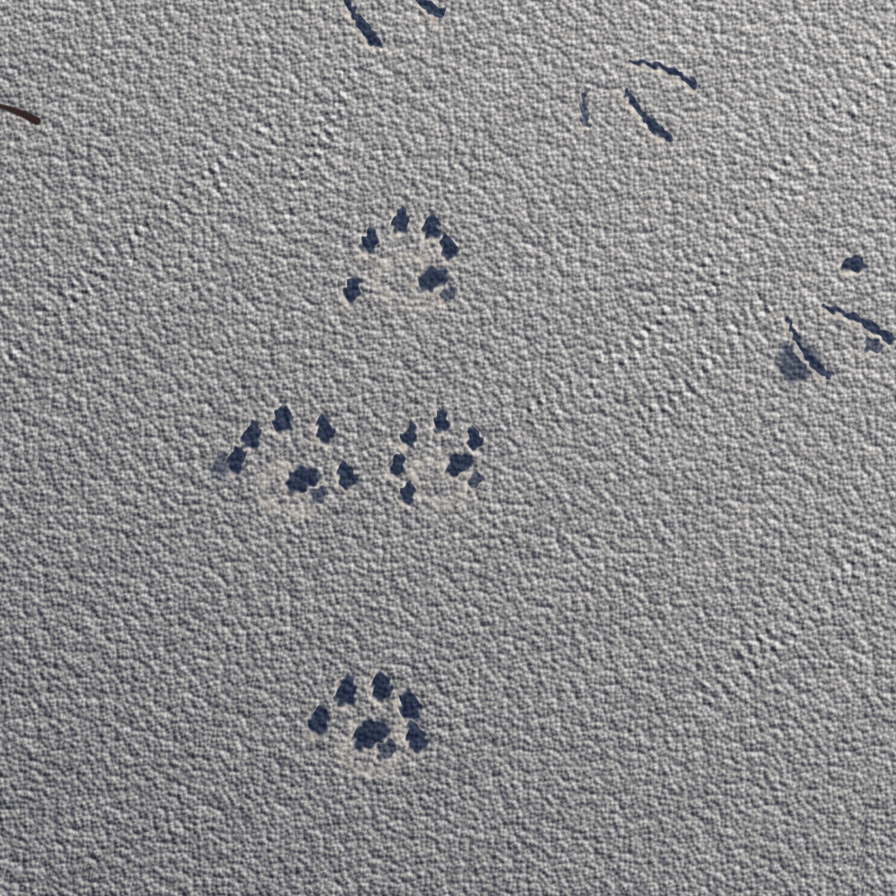
Reproduce this texture procedurally as a WebGL 1 fragment shader.

```glsl
precision highp float;
// Rippled grey sand in low sun, crossed by paw prints, bird tracks and dotted trails.
uniform vec2 u_resolution;

#define LIGHT vec2(0.62, 0.78)
#define FINE_GRAIN 185.0
#define COARSE_GRAIN 80.0
#define GRAIN_CONTRAST 0.34
#define LIGHT_STEP 0.0035
#define TRAIL_STEP 0.0135
#define RIM_SHIFT 0.006
#define TOE_SIZE vec2(0.0105, 0.0175)
#define SHADOW vec3(0.13, 0.17, 0.26)
#define RIM vec3(0.83, 0.79, 0.74)

vec2 hash2(vec2 c) {
  vec2 k = vec2(dot(c, vec2(127.1, 311.7)), dot(c, vec2(269.5, 183.3)));
  return fract(sin(k) * 43758.5);
}

// Cellular bumps: high at each grain centre, with uneven grain heights.
float grains(vec2 p) {
  vec2 cell = floor(p), f = p - cell;
  float nearest = 1.5;
  for (int y = -1; y <= 1; y++) {
    for (int x = -1; x <= 1; x++) {
      vec2 o = vec2(float(x), float(y));
      vec2 h = hash2(cell + o);
      nearest = min(nearest, length(o + h - f) + 0.35 * fract(h.x * 7.3 + h.y * 3.1));
    }
  }
  return 1.0 - nearest;
}

// x runs along the segment a-b, y across it, z is the segment length.
vec3 along(vec2 p, vec2 a, vec2 b) {
  float len = length(b - a);
  vec2 d = (b - a) / len;
  return vec3(dot(p - a, d), dot(p - a, vec2(-d.y, d.x)), len);
}

// Two staggered rows of small dimples.
float trail(vec2 p, vec2 a, vec2 b, float halfWidth) {
  vec3 q = along(p, a, b);
  float inside = smoothstep(-0.01, 0.01, q.x) * (1.0 - smoothstep(q.z - 0.01, q.z + 0.01, q.x));
  float phase = q.x / TRAIL_STEP + 0.5 * step(0.0, q.y);
  vec2 c = vec2((fract(phase) - 0.5) * TRAIL_STEP, abs(q.y) - halfWidth);
  return inside * (1.0 - smoothstep(0.0, 0.007, length(c * vec2(1.0, 0.7))));
}

float trails(vec2 p) {
  float t = trail(p, vec2(0.0, 0.605), vec2(0.32, 0.865), 0.009);
  t += trail(p, vec2(0.305, 0.735), vec2(0.398, 0.935), 0.006);
  t += trail(p, vec2(0.57, 0.52), vec2(0.745, 0.635), 0.008);
  t += trail(p, vec2(0.725, 0.61), vec2(1.0, 0.955), 0.012);
  t += trail(p, vec2(0.71, 0.52), vec2(0.86, 0.67), 0.007);
  t += trail(p, vec2(0.78, 0.215), vec2(1.02, 0.42), 0.010);
  return t;
}

// Marks are pairs: x is shadow, y is lit rim.
vec2 pit(vec2 p, vec2 centre, vec2 size, float lean) {
  vec2 q = p - centre, s = q + LIGHT * RIM_SHIFT;
  float c = cos(lean), n = sin(lean);
  mat2 turn = mat2(c, -n, n, c);
  q = turn * q;
  s = turn * s;
  q.x *= 1.0 + 0.4 * clamp(q.y / size.y, -1.0, 1.0);
  float dark = 1.0 - smoothstep(0.72, 1.08, length(q / size));
  float lit = 1.0 - smoothstep(0.7, 1.3, length(s / size));
  return vec2(dark, lit * (1.0 - dark));
}

float bowed(vec2 p, vec2 a, vec2 b, float bow, float width) {
  vec3 q = along(p, a, b);
  float t = clamp(q.x / q.z, 0.0, 1.0);
  float d = length(vec2(q.x - t * q.z, q.y - 4.0 * bow * t * (1.0 - t)));
  return 1.0 - smoothstep(-0.0015, 0.002, d - width * (0.5 + 0.6 * t));
}

vec2 stroke(vec2 p, vec2 a, vec2 b, float bow, float width) {
  float dark = bowed(p, a, b, bow, width);
  return vec2(dark, 0.8 * bowed(p + LIGHT * RIM_SHIFT, a, b, bow, width) * (1.0 - dark));
}

// Five toes fan from sweep.x to sweep.y degrees, skewed by sweep.z, round a heel.
vec2 paw(vec2 p, vec2 centre, vec2 reach, vec3 sweep, vec2 heel, float size) {
  vec2 m = pit(p, centre + heel, vec2(0.021, 0.015) * size, 0.5);
  m = max(m, 0.7 * pit(p, centre + heel + vec2(0.018, -0.018), vec2(0.012, 0.009) * size, 0.8));
  for (int i = 0; i < 5; i++) {
    float t = float(i) / 4.0;
    float a = radians(mix(sweep.x, sweep.y, t) + sweep.z * sin(3.1416 * t));
    vec2 toe = centre + mix(reach.x, reach.y, smoothstep(0.0, 0.3, t)) * vec2(cos(a), sin(a));
    m = max(m, pit(p, toe, TOE_SIZE * size, 0.35 * cos(a)));
  }
  float ring = abs(length((p - centre - vec2(0.0, -0.02)) * vec2(1.0, 1.2)) - 0.032);
  float patchy = smoothstep(0.35, 0.75, grains(p * 65.0) + 0.25);
  m.y = max(m.y, 0.6 * patchy * (1.0 - smoothstep(0.003, 0.014, ring)));
  return m;
}

void main() {
  vec2 p = gl_FragCoord.xy / u_resolution;
  vec2 lit = p + LIGHT * LIGHT_STEP;

  // Sand relief, lit from the upper right.
  float relief = grains(p * FINE_GRAIN) - grains(lit * FINE_GRAIN);
  relief += 1.1 * (grains(p * COARSE_GRAIN) - grains(lit * COARSE_GRAIN));
  relief += 0.7 * (trails(lit) - trails(p));
  float ripples = sin(dot(p, vec2(-38.0, 47.0)) + 1.5 * sin(p.x * 9.0)) * sin(p.x * 13.0 + p.y * 8.0);
  float tone = 0.555 + 0.07 * (p.x - 0.5) + 0.10 * (p.y - 0.5) + 0.012 * ripples;
  tone += GRAIN_CONTRAST * relief + 0.06 * (hash2(floor(p * 420.0)).x - 0.5);
  tone = clamp(tone, 0.18, 0.92);
  vec3 color = tone * mix(vec3(0.95, 0.98, 1.12), vec3(1.01, 1.0, 0.99), smoothstep(0.2, 0.6, tone));

  // Paw prints with crumbled edges.
  vec2 w = p + 0.0018 * vec2(sin(p.y * 430.0 + 2.0 * sin(p.x * 310.0)), sin(p.x * 390.0 + p.y * 170.0));
  vec2 m = paw(w, vec2(0.456, 0.707), vec2(0.069, 0.048), vec3(205.0, 22.0, -13.0), vec2(0.026, -0.017), 0.9);
  m = max(m, paw(w, vec2(0.326, 0.473), vec2(0.063, 0.061), vec3(166.0, -2.0, 18.0), vec2(0.011, -0.007), 1.0));
  m = max(m, paw(w, vec2(0.492, 0.482), vec2(0.048), vec3(220.0, 38.0, 8.0), vec2(0.02, 0.001), 0.82));
  m = max(m, paw(w, vec2(0.414, 0.186), vec2(0.058, 0.051), vec3(169.0, -9.0, -4.0), vec2(-0.001, -0.004), 1.1));

  // Bird tracks and their pits.
  m = max(m, stroke(w, vec2(0.388, 1.0), vec2(0.421, 0.953), -0.003, 0.006));
  m = max(m, stroke(w, vec2(0.468, 1.0), vec2(0.490, 0.986), 0.0, 0.006));
  m = max(m, stroke(w, vec2(0.703, 0.931), vec2(0.776, 0.904), 0.007, 0.0035));
  m = max(m, stroke(w, vec2(0.699, 0.898), vec2(0.745, 0.848), -0.004, 0.005));
  m = max(m, 0.7 * stroke(w, vec2(0.655, 0.902), vec2(0.654, 0.862), -0.003, 0.004));
  m = max(m, stroke(w, vec2(0.879, 0.646), vec2(0.924, 0.581), -0.006, 0.0045));
  m = max(m, stroke(w, vec2(0.920, 0.658), vec2(0.993, 0.622), 0.004, 0.0045));
  m = max(m, 0.4 * stroke(w, vec2(0.964, 0.0), vec2(0.967, 0.1), 0.002, 0.002));
  m = max(m, pit(w, vec2(0.953, 0.706), vec2(0.014, 0.010), 0.0));
  m = max(m, 0.8 * pit(w, vec2(0.974, 0.615), vec2(0.010, 0.009), 0.0));
  m.x = max(m.x, 0.75 * pit(w, vec2(0.890, 0.599), vec2(0.024, 0.026), 0.5).x * (1.0 - m.y));
  m.x = max(m.x, 0.6 * pit(w, vec2(0.249, 0.481), vec2(0.012, 0.014), 0.0).x);

  color = mix(color, RIM + 0.3 * (tone - 0.55), 0.75 * m.y);
  color = mix(color, SHADOW + 0.25 * (tone - 0.55), 0.88 * m.x);

  // Twig at the left edge.
  color = mix(color, vec3(0.20, 0.15, 0.15), bowed(p, vec2(-0.01, 0.884), vec2(0.041, 0.865), 0.002, 0.004));
  gl_FragColor = vec4(clamp(color, 0.0, 1.0), 1.0);
}
```
